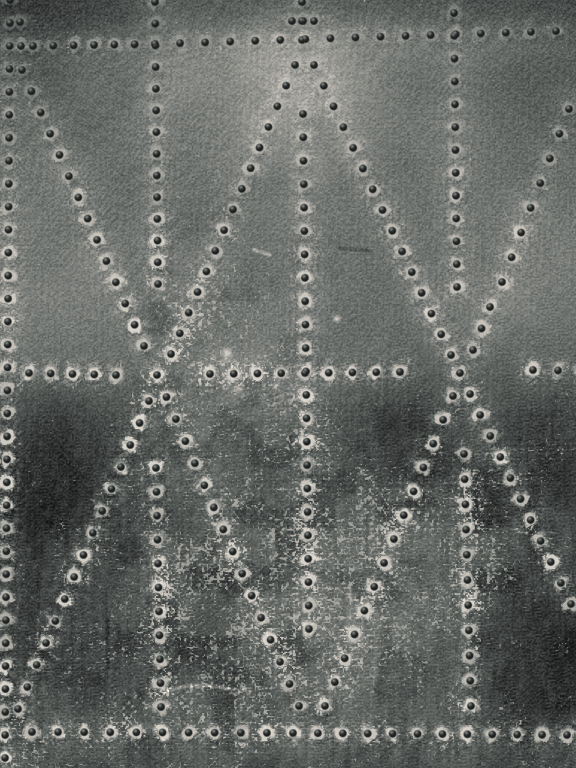
Write a Shadertoy shader that draws this texture.

```glsl
// Weathered grey-green riveted steel sheet: straight rivet rows form columns,
// seams and crossing diagonals. Soft glows shade the dented plates, noise gives
// paint grain and chipped patches, and each rivet is a dome in a worn ring.

const float SHEET_HEIGHT = 7.68;   // sheet units, y runs downward
const float RIVET_RADIUS = 0.038;
const float RING_RADIUS  = 0.070;
const float RING_LEVEL   = 0.86;
const float CHIP_LEVEL   = 0.66;
const float GRAIN        = 0.12;
const float CONTRAST     = 1.10;
const vec3  SHADE_TINT   = vec3(0.97, 1.02, 0.99);
const vec3  LIGHT_TINT   = vec3(1.02, 1.00, 0.96);

float hash(vec2 p) {
    return fract(sin(dot(p, vec2(127.1, 311.7))) * 43758.5453);
}

float noise(vec2 p) {
    vec2 i = floor(p), f = fract(p);
    f = f * f * (3.0 - 2.0 * f);
    return mix(mix(hash(i), hash(i + vec2(1, 0)), f.x),
               mix(hash(i + vec2(0, 1)), hash(i + vec2(1, 1)), f.x), f.y);
}

float fbm(vec2 p) {
    float sum = 0.0, amp = 0.53;
    for (int i = 0; i < 4; i++) {
        sum += amp * noise(p);
        p = mat2(1.6, 1.2, -1.2, 1.6) * p + 3.7;
        amp *= 0.5;
    }
    return sum;
}

float glow(vec2 p, float x, float y, float r) {
    vec2 d = (p - vec2(x, y)) / r;
    return exp(-dot(d, d));
}

float segment(vec2 p, vec2 a, vec2 b) {
    vec2 d = b - a;
    return length(p - a - d * clamp(dot(p - a, d) / dot(d, d), 0.0, 1.0));
}

// Keeps the closest rivet of a row with n gaps: offset in xy, random id in z.
void row(vec2 p, vec2 a, vec2 b, float n, inout vec3 best) {
    vec2 d = b - a;
    float k = clamp(round(dot(p - a, d) / dot(d, d) * n), 0.0, n);
    vec2 c = a + d * k / n;
    vec2 o = p - c;
    if (dot(o, o) < dot(best.xy, best.xy)) best = vec3(o, hash(floor(c * 50.0)));
}

vec3 nearestRivet(vec2 p) {
    vec3 r = vec3(9, 9, 0);
    // horizontal seams
    row(p, vec2(0.33, 0.46), vec2(1.55, 0.44), 6.0, r);
    row(p, vec2(1.55, 0.44), vec2(5.56, 0.31), 16.0, r);
    row(p, vec2(0.29, 3.73), vec2(1.16, 3.75), 4.0, r);
    row(p, vec2(2.10, 3.74), vec2(4.00, 3.72), 8.0, r);
    row(p, vec2(5.33, 3.70), vec2(5.83, 3.71), 2.0, r);
    row(p, vec2(0.32, 7.32), vec2(2.93, 7.33), 10.0, r);
    row(p, vec2(2.93, 7.33), vec2(5.67, 7.35), 11.0, r);
    row(p, vec2(2.92, 0.21), vec2(3.14, 0.21), 2.0, r);
    // columns
    row(p, vec2(0.10, 0.00), vec2(0.05, 7.58), 33.0, r);
    row(p, vec2(0.20, 0.22), vec2(0.22, 0.70), 2.0, r);
    row(p, vec2(1.55, 0.02), vec2(1.58, 2.84), 13.0, r);
    row(p, vec2(1.56, 4.68), vec2(1.61, 7.07), 10.0, r);
    row(p, vec2(3.02, 0.02), vec2(3.02, 0.40), 2.0, r);
    row(p, vec2(3.03, 1.14), vec2(3.09, 6.29), 22.0, r);
    row(p, vec2(4.54, 0.13), vec2(4.57, 2.87), 12.0, r);
    row(p, vec2(4.64, 4.54), vec2(4.71, 7.06), 10.0, r);
    // crossing diagonals
    row(p, vec2(0.22, 0.70), vec2(1.44, 3.46), 13.0, r);
    row(p, vec2(1.57, 3.75), vec2(2.99, 7.06), 15.0, r);
    row(p, vec2(2.95, 0.65), vec2(1.71, 3.54), 14.0, r);
    row(p, vec2(1.49, 4.01), vec2(0.18, 7.09), 14.0, r);
    row(p, vec2(3.14, 0.65), vec2(4.51, 3.55), 14.0, r);
    row(p, vec2(4.60, 3.73), vec2(5.71, 6.04), 11.0, r);
    row(p, vec2(5.69, 1.09), vec2(5.02, 2.82), 7.0, r);
    row(p, vec2(4.90, 3.07), vec2(4.73, 3.50), 2.0, r);
    row(p, vec2(4.53, 3.96), vec2(3.25, 7.06), 13.0, r);
    return r;
}

void mainImage(out vec4 fragColor, in vec2 fragCoord) {
    float px = SHEET_HEIGHT / iResolution.y;
    vec2 p = vec2(fragCoord.x, iResolution.y - fragCoord.y) * px;

    // plate shading
    float lum = mix(0.425, 0.345, smoothstep(2.6, 5.0, p.y));
    lum -= 0.10 * (1.0 - smoothstep(0.0, 0.6, p.y));
    lum += 0.14 * glow(p, 3.1, 0.8, 0.8) + 0.06 * glow(p, 2.2, 0.8, 0.7)
         + 0.06 * glow(p, 0.6, 3.1, 0.7) + 0.05 * glow(p, 5.2, 2.8, 0.7)
         + 0.08 * glow(p, 2.3, 3.8, 0.7) + 0.08 * glow(p, 3.7, 6.1, 1.0);
    lum -= 0.11 * glow(p, 0.2, 0.2, 0.9) + 0.08 * glow(p, 5.7, 0.8, 0.8)
         + 0.13 * glow(p, 0.5, 4.7, 0.9) + 0.10 * glow(p, 0.3, 6.2, 0.9)
         + 0.11 * glow(p, 4.0, 4.3, 0.6) + 0.11 * glow(p, 5.5, 4.6, 0.8)
         + 0.15 * glow(p, 5.6, 6.6, 0.9);

    // paint grain lit from above, vertical smears and chipped patches
    float fine = 0.5 * noise(p * 34.0) + 0.5 * noise(p * 67.0 + 5.0);
    float lower = smoothstep(3.0, 5.0, p.y);
    lum += 0.6 * GRAIN * (noise(p * 57.0) - noise(p * 57.0 - vec2(0.4, 0.7)));
    lum += GRAIN * (0.6 * fbm(p * 2.3 + 9.0) - 0.3 + noise(p * 66.0) - 0.5);
    lum += 0.06 * lower * (noise(p * vec2(21.0, 4.0)) - 0.5);
    float wear = 0.8 * glow(p, 1.95, 3.1, 0.6) + 0.6 * glow(p, 2.4, 4.0, 0.8)
               + 0.8 * glow(p, 3.8, 5.7, 1.0) + 0.7 * glow(p, 2.2, 6.0, 1.2)
               + 0.5 * glow(p, 4.7, 5.4, 0.7) + 0.35 * glow(p, 3.0, 0.9, 0.9)
               + 0.2 * lower + 0.2 * smoothstep(6.0, 7.3, p.y);
    wear = min(wear, 0.85);
    lum -= 0.11 * wear * smoothstep(0.48, 0.66, fbm(p * 3.1 + 20.0));
    float chips = smoothstep(0.0, 0.26,
        fine * 0.8 + fbm(p * vec2(5.5, 4.0)) * 0.42 + wear * 0.3 - 0.87);
    lum = mix(lum, CHIP_LEVEL, 0.8 * chips);

    // scratches and pale specks
    float bend = 0.05 * sin((p.x - 1.6) * 5.0);
    float pale = min(segment(p + vec2(0, bend), vec2(1.65, 6.93), vec2(2.45, 6.86)),
                     segment(p, vec2(2.54, 2.50), vec2(2.70, 2.55)));
    float dark = min(segment(p, vec2(1.07, 6.20), vec2(1.08, 6.67)),
                     segment(p, vec2(3.40, 2.48), vec2(3.70, 2.51)));
    lum += 0.20 * (1.0 - smoothstep(0.005, 0.03, pale)) * (0.4 + fine);
    lum -= 0.10 * (1.0 - smoothstep(0.01, 0.03, dark)) * (0.4 + fine);
    lum += 0.30 * (glow(p, 3.37, 3.19, 0.035) + glow(p, 2.27, 3.53, 0.045));
    lum = 0.40 + CONTRAST * (lum - 0.40);

    // rivets: speckled haze, cast shadow, ragged bare ring, dome with a glint
    vec3 rivet = nearestRivet(p);
    vec2 o = rivet.xy;
    float d = length(o);
    float bare = mix(0.35, 0.88, smoothstep(0.3, 3.2, p.y)) * (0.75 + 0.35 * rivet.z);
    lum += 0.03 * exp(-d * d / 0.05);
    lum += 0.32 * bare * exp(-d * d / 0.018) * smoothstep(0.4, 0.75, fine);
    lum -= 0.13 * glow(o, 0.01, 0.035, 0.06);
    float ragged = d + 0.05 * (noise(p * 19.0) - 0.5) + 0.07 * (fine - 0.5);
    float ring = 1.0 - smoothstep(RING_RADIUS - 0.025, RING_RADIUS + 0.022, ragged);
    lum = mix(lum, RING_LEVEL, min(ring * bare, 1.0));
    float dome = 1.0 - smoothstep(RIVET_RADIUS - px, RIVET_RADIUS + px, d);
    lum = mix(lum, 0.12 + 0.36 * glow(o, -0.010, -0.016, 0.02), dome);

    vec3 color = lum * mix(SHADE_TINT, LIGHT_TINT, smoothstep(0.3, 0.75, lum));
    fragColor = vec4(clamp(color, 0.0, 1.0), 1.0);
}
```
